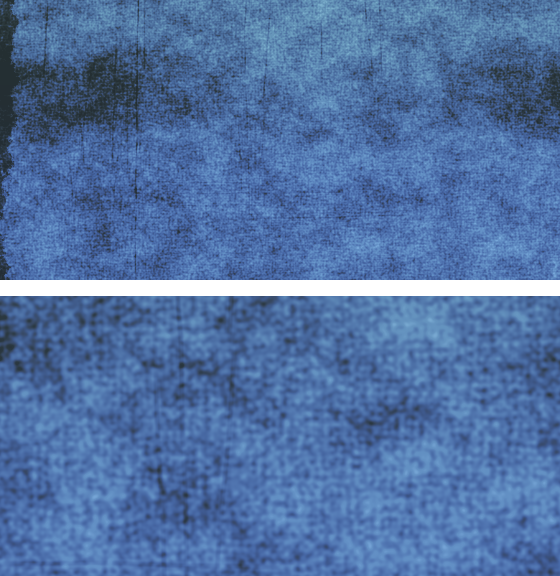
Top, the full canvas; bottom, a detail of the centre.
Write a WebGL 2 fragment shader that draws this texture.

```glsl
#version 300 es
precision highp float;
// Worn blue cloth: a broad light and dark layout, rough mottling, woven
// threads and thin scratches are summed into one tone value, which a
// six-step colour ramp then turns into blues.

uniform vec2 u_resolution;
out vec4 fragColor;

const int STEPS = 6;

vec2 hash2(vec2 p) {
    vec3 q = fract(p.xyx * vec3(0.1031, 0.1030, 0.0973));
    q += dot(q, q.yzx + 33.33);
    return fract((q.xx + q.yz) * q.zy);
}

vec2 gradientAt(vec2 cell) {
    float angle = 6.2832 * hash2(cell).x;
    return vec2(cos(angle), sin(angle));
}

// Gradient noise, roughly -0.7 to 0.7
float noise(vec2 p) {
    vec2 i = floor(p), f = p - i;
    vec2 w = f * f * f * (f * (f * 6.0 - 15.0) + 10.0);
    vec2 e = vec2(1.0, 0.0);
    float a = dot(gradientAt(i), f);
    float b = dot(gradientAt(i + e.xy), f - e.xy);
    float c = dot(gradientAt(i + e.yx), f - e.yx);
    float d = dot(gradientAt(i + e.xx), f - e.xx);
    return mix(mix(a, b, w.x), mix(c, d, w.x), w.y);
}

float fbm(vec2 p, float gain) {
    float sum = 0.0, amp = 1.0;
    for (int i = 0; i < 5; i++) {
        sum += amp * noise(p);
        p = p * 2.03 + 17.3;
        amp *= gain;
    }
    return sum;
}

float bell(vec2 offset, vec2 radius) {
    vec2 q = offset / radius;
    return exp(-dot(q, q));
}

// Large areas: dark band that opens near the middle, pale top, pale lower right
float layout_tone(vec2 p) {
    float band = bell(vec2(0.0, p.y - 0.67), vec2(1.0, 0.14));
    band *= smoothstep(0.15, 0.9, abs(p.x - 1.2));
    float glow = bell(p - vec2(1.15, 0.93), vec2(0.45, 0.22));
    float lower = smoothstep(0.4, 1.6, p.x) * (1.0 - smoothstep(0.4, 0.7, p.y));
    float stain = bell(p - vec2(0.36, 0.39), vec2(0.09, 0.07));
    return 0.15 - 1.75 * band + 0.9 * glow + 0.4 * lower - 0.8 * stain;
}

// Ragged dark border along the left side
float worn_edge(vec2 p) {
    float width = 0.04 * smoothstep(0.25, 0.6, p.y) + 0.035 * fbm(p * 12.0, 0.7);
    return 1.0 - smoothstep(0.0, 0.02, p.x - width);
}

// Fine cloth: crossed threads, speckle and a faint regular weave
float cloth(vec2 p) {
    float across = noise(p * vec2(38.0, 131.0) + 5.3);
    float along = noise(p * vec2(127.0, 34.0) + 41.7);
    float speckle = noise(mat2(0.8, -0.6, 0.6, 0.8) * p * 115.0);
    float weave = sin(p.x * 534.0) * sin(p.y * 534.0);
    return 1.15 * across + 1.0 * along + 1.4 * speckle + 0.15 * weave;
}

// Thin bent line running along y, broken up and faded at its ends
float scratch(vec2 p, float x, float tilt, float mid, float reach, float pixel) {
    float t = p.y - mid;
    float bend = tilt * t + 0.5 * tilt * t * t + 0.005 * noise(vec2(p.y * 7.0, x * 91.0));
    float line = 1.0 - smoothstep(0.0008, 0.0008 + pixel, abs(p.x - x - bend));
    float ends = 1.0 - smoothstep(0.7 * reach, reach, abs(t));
    float breaks = smoothstep(-0.35, 0.2, noise(vec2(p.y * 16.0, x * 57.0)));
    return line * ends * mix(0.3, 1.0, breaks);
}

float scratches(vec2 p, float pixel) {
    float sum = 1.2 * scratch(p, 0.487, 0.01, 0.5, 1.0, pixel);
    for (int i = 0; i < 18; i++) {
        vec2 a = hash2(vec2(float(i), 3.0)), b = hash2(vec2(float(i), 29.0));
        float reach = 0.08 + 0.32 * b.y;
        sum += (0.4 + 0.6 * b.x)
             * scratch(p, 0.1 + 1.3 * a.x, 0.26 * (a.y - 0.5), 0.3 + 0.7 * b.x, reach, pixel);
    }
    for (int i = 0; i < 5; i++) {
        vec2 a = hash2(vec2(float(i), 71.0));
        sum += 0.5 * scratch(p.yx, 0.2 + 0.16 * a.x, 0.06 * (a.y - 0.5), 0.6 + 0.6 * a.y, 0.35, pixel);
    }
    return min(sum, 1.3);
}

vec3 ramp(float tone) {
    vec3 shade[STEPS] = vec3[](vec3(0.17, 0.22, 0.25), vec3(0.22, 0.29, 0.40),
        vec3(0.24, 0.34, 0.52), vec3(0.28, 0.41, 0.62),
        vec3(0.33, 0.48, 0.68), vec3(0.39, 0.57, 0.74));
    float stop[STEPS] = float[](-1.9, -1.25, -0.72, -0.06, 0.69, 1.55);
    vec3 col = mix(vec3(0.14, 0.18, 0.20), shade[0], smoothstep(-3.0, stop[0], tone));
    for (int i = 1; i < STEPS; i++)
        col = mix(col, shade[i], clamp((tone - stop[i - 1]) / (stop[i] - stop[i - 1]), 0.0, 1.0));
    return col + vec3(0.09, 0.10, 0.08) * smoothstep(1.55, 2.9, tone);
}

void main() {
    vec2 p = gl_FragCoord.xy / u_resolution.y;
    float pixel = 1.0 / min(u_resolution.y, 256.0);
    vec2 drift = 0.05 * vec2(noise(p * 4.0 + 8.1), noise(p * 4.0 + 63.4));
    float tone = layout_tone(p + drift) + 1.45 * fbm(p * vec2(5.0, 6.5) + 3.7, 0.75);
    tone += cloth(p) - 2.3 * worn_edge(p) - 1.3 * scratches(p, pixel);
    // Slightly bluer low down, greener towards the top
    vec3 tint = mix(vec3(0.98, 0.98, 1.04), vec3(1.02, 1.03, 0.98), smoothstep(0.3, 0.95, p.y));
    fragColor = vec4(ramp(tone) * tint, 1.0);
}
```
